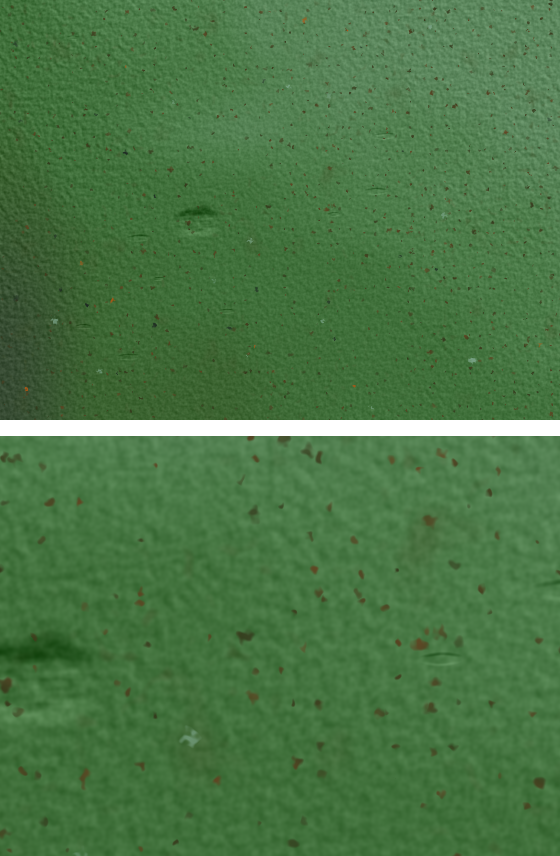
Top, the full canvas; bottom, a detail of the centre.
Give the GLSL for this texture, as a Shadertoy shader.

```glsl
// Weathered green paint on a lumpy wall, with rust specks, pale chips and small dents.
#define RELIEF 0.105
#define RELIEF_SCALE 68.0
#define GRAIN 0.042
#define RUST_SHARE 0.50
#define RUST_RADIUS 0.0062
#define CHIP_SHARE 0.10
#define NICK_COUNT 9
#define DEEP vec3(0.232, 0.39, 0.19)
#define GREEN vec3(0.25, 0.44, 0.23)
#define LIGHT vec3(0.298, 0.488, 0.287)
#define PALE vec3(0.362, 0.532, 0.368)
#define SHADOW vec3(0.215, 0.295, 0.20)

vec3 hash3(vec2 p) {
    vec3 q = fract(p.xyx * vec3(0.1031, 0.1030, 0.0973));
    q += dot(q, q.yxz + 33.33);
    return fract((q.xxy + q.yzz) * q.zyx);
}

float cornerSlope(vec2 cell, vec2 offset) {
    float angle = 6.2832 * hash3(cell + 71.0).x;
    return dot(vec2(cos(angle), sin(angle)), offset);
}

// Gradient noise, about -0.7 to 0.7
float noise(vec2 p) {
    vec2 i = floor(p), f = fract(p);
    vec2 u = f * f * f * (f * (f * 6.0 - 15.0) + 10.0);
    vec2 e = vec2(1.0, 0.0);
    return mix(mix(cornerSlope(i, f), cornerSlope(i + e, f - e), u.x),
               mix(cornerSlope(i + e.yx, f - e.yx), cornerSlope(i + 1.0, f - 1.0), u.x), u.y);
}

float fbm(vec2 p) {
    float sum = 0.0, amp = 1.0;
    for (int i = 0; i < 4; i++) {
        sum += amp * noise(p);
        p = p * 2.03 + 17.3;
        amp *= 0.5;
    }
    return sum;
}

// Lumps of the paint skin
float skin(vec2 p) {
    vec2 q = p * RELIEF_SCALE;
    return noise(q) + 0.5 * noise(q * 1.9 + 9.0);
}

// Soft irregular spots, at most one per grid cell
float specks(vec2 p, float cells, float radius, float share, float seed) {
    p += 0.8 * radius * vec2(noise(p * 150.0 + seed), noise(p * 150.0 - seed));
    vec2 cell = floor(p * cells);
    vec3 place = hash3(cell + seed);
    vec3 look = hash3(cell + seed + 47.0);
    vec2 d = p - (cell + 0.25 + 0.5 * place.xy) / cells;
    d.x *= mix(0.7, 1.4, look.y);
    float r = radius * mix(0.4, 1.0, look.x * look.x);
    float spot = 1.0 - smoothstep(0.35 * r, r + 0.0014, length(d));
    return spot * step(place.z, share) * mix(0.45, 1.0, look.z);
}

// Dark upper lip, bright lower lip and scraped floor of a dent
float dent(vec2 p, vec2 center, vec2 size) {
    vec2 d = (p - center) / size;
    d.y += 0.25 * noise(p * 40.0) - 0.1 * d.x;
    float r = length(d);
    float rim = 1.0 - smoothstep(0.0, 0.45, abs(r - 0.9));
    float scrape = noise(p * vec2(45.0, 170.0)) * (1.0 - smoothstep(0.7, 1.1, r));
    return rim * (0.6 * smoothstep(0.2, 0.9, -d.y) - smoothstep(0.2, 0.8, d.y)) + 0.6 * scrape;
}

void mainImage(out vec4 fragColor, in vec2 fragCoord) {
    vec2 uv = fragCoord / iResolution.xy;
    vec2 p = fragCoord / iResolution.y;

    // Broad light from the upper right, with cloudy wear
    float cloud = fbm(p * 3.0 + 4.0);
    vec2 haze = (uv - vec2(0.38, 0.69)) / vec2(0.16, 0.09);
    float level = -0.17 + 0.56 * uv.x + 0.60 * uv.y + 0.12 * cloud;
    level += 0.22 * exp(-dot(haze, haze)) - 0.12 * (1.0 - smoothstep(0.0, 0.15, uv.x));
    level = clamp(level, 0.0, 1.0);
    vec3 color = mix(DEEP, GREEN, smoothstep(0.0, 0.28, level));
    color = mix(color, LIGHT, smoothstep(0.32, 0.58, level));
    color = mix(color, PALE, smoothstep(0.54, 0.80, level));
    float corner = (1.0 - smoothstep(0.0, 0.19, uv.x)) * (1.0 - smoothstep(0.12, 0.68, uv.y));
    color = mix(color, SHADOW, corner);

    // Faint brown stains and freckled dirt
    float stain = smoothstep(0.25, 0.9, fbm(p * 11.0 + 31.0));
    float dirt = smoothstep(0.22, 0.6, noise(p * 58.0 + 7.0)) * smoothstep(-0.3, 0.5, fbm(p * 5.0));
    color = mix(color, vec3(0.26, 0.32, 0.16), 0.28 * stain + 0.40 * dirt);

    // Lit relief and fine grain
    float slope = skin(p) - skin(p + vec2(0.003, 0.0035));
    color += RELIEF * slope * mix(0.55, 1.0, smoothstep(0.3, 0.8, abs(uv.x - 0.5) + 0.5 * uv.y));
    float grain = noise(p * 145.0) + 0.7 * noise(p * 230.0 + 13.0);
    color += GRAIN * grain * vec3(1.0, 0.9, 1.0);

    // One large dent and scattered nicks
    float dents = dent(p, vec2(0.47, 0.47), vec2(0.050, 0.031));
    for (int i = 0; i < NICK_COUNT; i++) {
        vec3 h = hash3(vec2(float(i) * 7.0, 5.0));
        vec2 size = mix(vec2(0.012, 0.004), vec2(0.026, 0.008), h.z);
        dents += 0.7 * dent(p, vec2(0.08 + 0.85 * h.x, 0.15 + 0.8 * h.y), size);
    }
    color += 0.15 * dents;

    // Rust in three sizes, denser to the right
    float share = RUST_SHARE * mix(0.5, 1.2, uv.x) * (1.0 + 0.5 * cloud);
    float rust = max(specks(p, 21.0, RUST_RADIUS, share, 3.0),
                     specks(p + 0.37, 36.0, 0.7 * RUST_RADIUS, share, 19.0));
    rust = max(rust, specks(p + 0.71, 15.0, 1.3 * RUST_RADIUS, 0.4 * share, 27.0));
    float hue = smoothstep(-0.3, 0.5, noise(p * 24.0 + 3.0));
    vec3 rustColor = mix(vec3(0.20, 0.21, 0.10), vec3(0.40, 0.25, 0.12), hue);
    color = mix(color, rustColor, 0.9 * rust);

    // Dark pits, orange dots and pale chips
    color = mix(color, vec3(0.11, 0.15, 0.13), 0.95 * specks(p, 12.0, 0.0075, 0.14, 53.0));
    color = mix(color, vec3(0.70, 0.34, 0.08), specks(p, 9.0, 0.0085, 0.11, 88.0));
    color = mix(color, vec3(0.50, 0.66, 0.56), 0.85 * specks(p, 11.0, 0.0115, CHIP_SHARE, 131.0));

    fragColor = vec4(clamp(color, 0.0, 1.0), 1.0);
}
```
